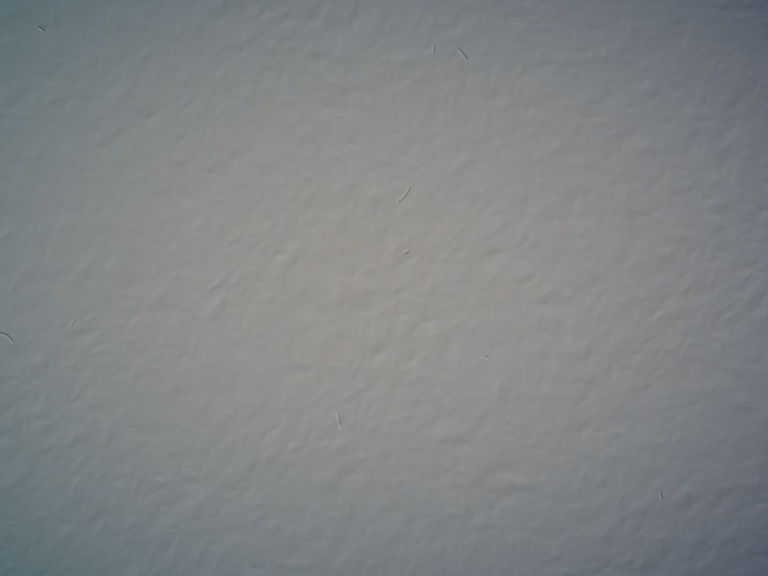
Reproduce this texture procedurally as a Shadertoy shader.

```glsl
// A softly lit, painted plaster wall seen through a lens with dark, bluish corners.
// Relief is a sum of scattered, stretched dabs (cellular noise) in three sizes,
// shaded by its slope toward the light; a few hairline flaws are strewn on top.

const vec3 CENTER_PAINT = vec3(0.594, 0.585, 0.573);
const vec3 EDGE_FALLOFF = vec3(0.134, 0.101, 0.075);
const vec3 SIDE_TINT    = vec3(0.002, 0.014, 0.007);
const vec2 LIGHT_DIR    = vec2(-0.50, 0.866);
const float BRUSH_ANGLE = 0.65;
const int FLAW_COUNT    = 10;

vec3 hash3(vec2 p) {
    vec3 q = fract(p.xyx * vec3(0.1031, 0.1030, 0.0973));
    q += dot(q, q.yxz + 33.33);
    return fract((q.xxy + q.yzz) * q.zyx);
}

vec2 rotate(vec2 p, float angle) {
    float c = cos(angle), s = sin(angle);
    return vec2(c * p.x + s * p.y, c * p.y - s * p.x);
}

// Smooth raised and sunken dabs, one per cell, each turned near the brush angle.
float dabs(vec2 p, float angleSpread, float seed) {
    vec2 cell = floor(p);
    float height = 0.0;
    for (int y = -1; y <= 1; y++) {
        for (int x = -1; x <= 1; x++) {
            vec2 id = cell + vec2(x, y);
            vec3 rnd = hash3(id + seed);
            float turn = hash3(id + seed + 71.0).x - 0.5;
            vec2 q = rotate(p - id - rnd.xy, BRUSH_ANGLE + angleSpread * turn);
            height += (2.0 * rnd.z - 1.0) * exp(-5.0 * q.x * q.x - 15.0 * q.y * q.y);
        }
    }
    return height;
}

float wallHeight(vec2 p) {
    vec2 bend = 0.012 * sin(p.yx * vec2(17.0, 13.0) + 2.0 * sin(p * 7.0));
    vec2 w = p + bend;
    return dabs(w * 21.0, 1.6, 11.0)
         + 0.60 * dabs(w * 43.0, 2.2, 137.0)
         + 0.24 * dabs(w * 82.0, 3.0, 259.0);
}

// Difference in height along the light: positive on slopes that face it.
float slopeShade(vec2 p, vec2 lightDir, float reach) {
    return wallHeight(p - lightDir * reach) - wallHeight(p + lightDir * reach);
}

// Coverage of one short curved hairline.
float hairline(vec2 p, float halfLength, float curve, float width, float blur) {
    p.x += curve * (p.y * p.y - halfLength * halfLength);
    float d = length(vec2(p.x, max(abs(p.y) - halfLength, 0.0)));
    return 1.0 - smoothstep(width - blur, width + blur, d);
}

// Dark scratches, each with a faint lit rim beside it.
float flaws(vec2 p, float aspect, float blur) {
    float shade = 0.0;
    for (int i = 0; i < FLAW_COUNT; i++) {
        vec3 place = hash3(vec2(float(i) + 3.0, 47.0));
        vec3 form = hash3(vec2(float(i) + 19.0, 83.0));
        vec2 q = rotate(p - place.xy * vec2(aspect, 1.0), 2.4 * (form.x - 0.5));
        float halfLength = mix(0.002, 0.017, form.y * form.y);
        float curve = 50.0 * (form.z - 0.5);
        float depth = mix(0.05, 0.17, place.z);
        shade -= depth * hairline(q, halfLength, curve, 0.0008, blur);
        shade += 0.05 * hairline(q + vec2(0.004, 0.001), halfLength, curve, 0.0015, blur);
    }
    return shade;
}

// Radial falloff from warm grey to blue, slightly greener on the left.
vec3 wallTone(vec2 centered) {
    float r2 = dot(centered, centered);
    return CENTER_PAINT - EDGE_FALLOFF * r2 - SIDE_TINT * centered.x * r2;
}

void mainImage(out vec4 fragColor, in vec2 fragCoord) {
    vec2 p = fragCoord / iResolution.y;
    vec2 uv = fragCoord / iResolution.xy;
    float aspect = iResolution.x / iResolution.y;
    float blur = max(0.0012, 0.7 / iResolution.y);

    vec3 color = wallTone(2.0 * uv - vec2(0.98, 1.02));

    // Relief is rougher toward the lower right and varies in broad patches.
    float patches = sin(p.x * 5.0 + 2.0 * sin(p.y * 4.0)) * sin(p.y * 6.0 + p.x * 3.0);
    float roughness = 0.038 + 0.009 * (uv.x - uv.y) + 0.006 * patches;
    color += roughness * slopeShade(p, LIGHT_DIR, 0.0033);

    // Faint warm and cool mottling of the paint.
    color += vec3(0.006, 0.0, -0.006) * dabs(p * 38.0, 6.0, 401.0);

    color += flaws(p, aspect, blur);
    fragColor = vec4(clamp(color, 0.0, 1.0), 1.0);
}
```
